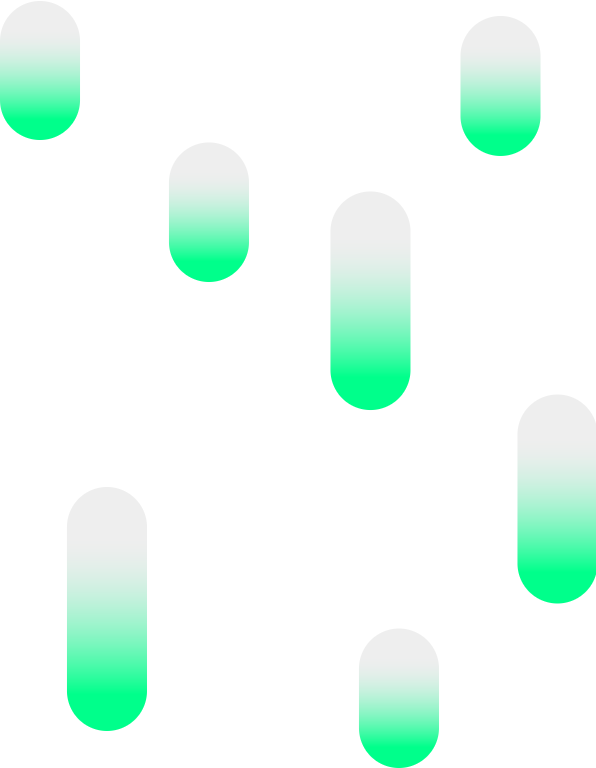
Write a Shadertoy shader that draws this background.

```glsl
// Scattered vertical capsules on white, each fading from pale grey at the
// top to vivid green at the bottom. A capsule distance function gives the
// shape; an eased ramp along its own length gives the colour.

#define PILL_COUNT 7
#define PILL_RADIUS 0.0521
#define FADE_START 0.20
#define FADE_END 0.85
#define FADE_POWER 1.85
#define PAPER vec3(1.0)
#define PALE_GREY vec3(0.933)
#define VIVID_GREEN vec3(0.0, 1.0, 0.545)

// Each pill: centre x, bottom y, top y, in units of canvas height
const vec3 PILLS[PILL_COUNT] = vec3[PILL_COUNT](
    vec3(0.0521, 0.8177, 0.9987),
    vec3(0.6517, 0.7969, 0.9792),
    vec3(0.2721, 0.6328, 0.8145),
    vec3(0.4824, 0.4661, 0.7507),
    vec3(0.7259, 0.2142, 0.4863),
    vec3(0.1393, 0.0482, 0.3659),
    vec3(0.5195, 0.0000, 0.1816)
);

// Signed distance to an upright capsule
float pillDistance(vec2 p, vec3 pill) {
    float spineY = clamp(p.y, pill.y + PILL_RADIUS, pill.z - PILL_RADIUS);
    return length(p - vec2(pill.x, spineY)) - PILL_RADIUS;
}

// Grey plateau, eased fade, then a solid green base
vec3 pillColor(float y, vec3 pill) {
    float depth = (pill.z - y) / (pill.z - pill.y);
    float fade = clamp((depth - FADE_START) / (FADE_END - FADE_START), 0.0, 1.0);
    return mix(PALE_GREY, VIVID_GREEN, pow(fade, FADE_POWER));
}

void mainImage(out vec4 fragColor, in vec2 fragCoord) {
    vec2 p = fragCoord / iResolution.y;
    float pixel = 1.0 / iResolution.y;
    vec3 color = PAPER;

    for (int i = 0; i < PILL_COUNT; i++) {
        // Edge coverage is spread over one pixel
        float coverage = clamp(0.5 - pillDistance(p, PILLS[i]) / pixel, 0.0, 1.0);
        color = mix(color, pillColor(p.y, PILLS[i]), coverage);
    }

    fragColor = vec4(color, 1.0);
}
```
